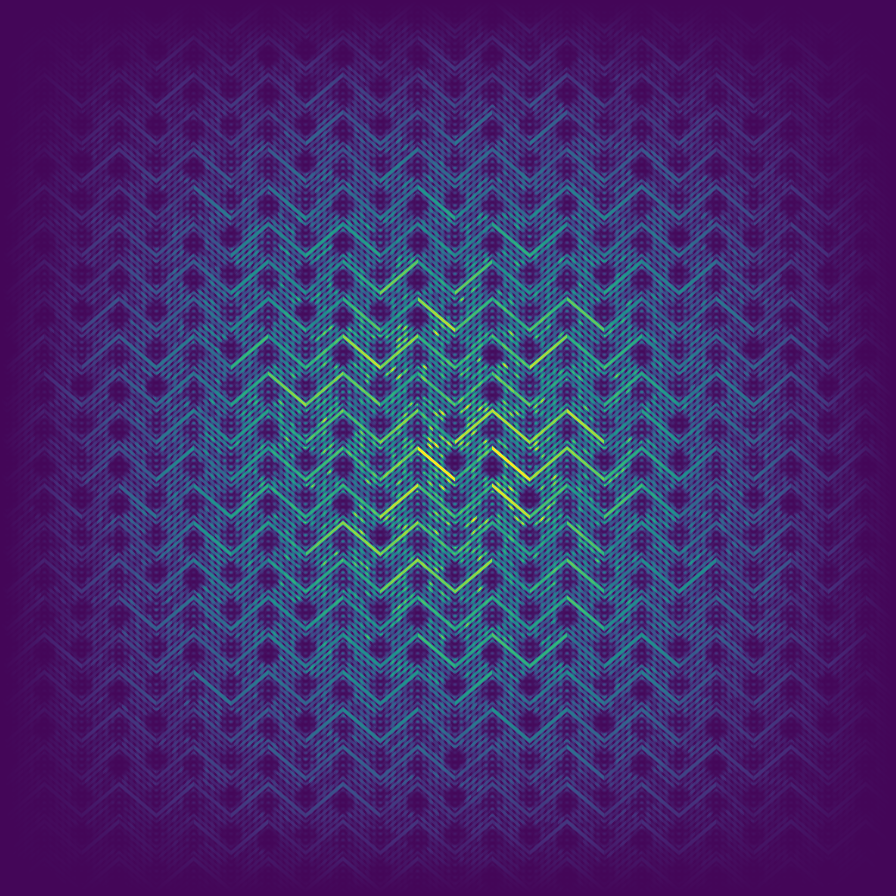
Write a WebGL 2 fragment shader that draws this pattern.

```glsl
#version 300 es
precision highp float;
precision highp int;

uniform vec2 u_resolution;
out vec4 fragColor;

const float PI = 3.14159265;
const float TAU = 6.2831853;

const float CELLS = 24.0;          // zigzag rows, and half-waves across
const float LINES_PER_CELL = 6.0;  // fine chevron lines in one row
const float ZIGZAG_HEIGHT = 0.85;  // peak to valley, in cells
const float PEAK_SHIFT = 1.188;    // horizontal place of a peak, in cells
const float KNOT_RADIUS = 0.38;    // dark spots, in cells
const float KNOT_TONE = 0.04;
const float KNOT_DOT_TONE = 0.50;
const float GAP_TONE = 0.22;
const float LINE_TONE = 0.72;
const float ACCENT_TONE = 1.02;
const float ACCENT_WIDTH = 0.09;   // half width, in cells
const float GRAIN = 0.60;
const float FLOOR_TONE = 0.015;
const float WINDOW_POWER = 1.15;

const vec3 RAMP[8] = vec3[8](
    vec3(0.267, 0.005, 0.329), vec3(0.276, 0.165, 0.471),
    vec3(0.229, 0.323, 0.546), vec3(0.172, 0.450, 0.558),
    vec3(0.122, 0.575, 0.547), vec3(0.205, 0.720, 0.475),
    vec3(0.560, 0.840, 0.270), vec3(0.993, 0.906, 0.144));

// Integer hash of a cell that wraps after the given number of cells
float hashCell(vec2 cell, float period, uint salt) {
    uvec2 c = uvec2(mod(cell, period) + 0.5);
    uint h = c.x * 1597334677u ^ c.y * 3812015801u ^ salt * 2654435769u;
    h = (h ^ (h >> 16)) * 2246822519u;
    h = (h ^ (h >> 13)) * 3266489917u;
    h ^= h >> 16;
    return float(h & 65535u) / 65535.0;
}

vec3 colourRamp(float tone) {
    float t = clamp(tone, 0.0, 1.0) * 7.0;
    int i = min(int(t), 6);
    return mix(RAMP[i], RAMP[i + 1], t - float(i));
}

// Soft wave from 0 to 1 that peaks on whole numbers
float ridge(float x, float contrast) {
    return 0.5 + 0.5 * contrast * cos(TAU * x);
}

void main() {
    vec2 uv = gl_FragCoord.xy / u_resolution;
    vec2 p = uv * CELLS - vec2(PEAK_SHIFT, 0.0);
    float lineCount = CELLS * LINES_PER_CELL;

    // Fade the finest detail where a line is narrower than the pixel grid
    float pitch = min(u_resolution.x, u_resolution.y) / lineCount;
    float contrast = smoothstep(1.2, 2.4, pitch);

    // Straighten the zigzag: peaks on even columns, valleys on odd ones
    float slant = 1.0 - abs(mod(p.x, 2.0) - 1.0);
    float height = p.y + ZIGZAG_HEIGHT * slant;
    float fineHeight = height * LINES_PER_CELL;
    float lineId = floor(fineHeight + 0.5);
    float segment = floor(p.x);

    // Fine lines, with dark dots in the gaps
    float stripe = ridge(fineHeight, contrast);
    float beads = ridge(p.x * LINES_PER_CELL, contrast);
    float lineRandom = hashCell(vec2(segment, lineId), lineCount, 1u);
    float lineTone = LINE_TONE * mix(0.72, 1.12, lineRandom) * mix(0.82, 1.0, beads);
    float gapTone = GAP_TONE * mix(0.1, 1.8, beads);
    float tone = mix(gapTone, lineTone, smoothstep(0.1, 0.8, stripe));

    // Dark knots half a row below each peak and valley
    float column = floor(p.x + 0.5);
    float knotHeight = p.y + ZIGZAG_HEIGHT * mod(column, 2.0);
    vec2 fromKnot = vec2(p.x - column, fract(knotHeight) - 0.5);
    float knotRandom = hashCell(vec2(column, floor(knotHeight)), CELLS, 2u);
    float knot = 1.0 - smoothstep(0.45, 1.05, length(fromKnot) / KNOT_RADIUS);
    float rungs = ridge(p.y * LINES_PER_CELL, contrast);
    float knotTone = KNOT_TONE + KNOT_DOT_TONE * beads * rungs * (1.0 - 0.75 * knotRandom);
    tone = mix(tone, knotTone, knot * mix(0.75, 1.0, knotRandom));

    // Dotted dark seams on the columns
    float seam = 1.0 - smoothstep(0.02, 0.10, abs(fromKnot.x));
    tone *= 1.0 - 0.6 * seam * (1.0 - rungs);

    // Uneven strength from dot to dot
    vec2 dotId = vec2(floor(p.x * LINES_PER_CELL + 0.5), lineId);
    tone *= 1.0 + GRAIN * (hashCell(dotId, lineCount, 3u) - 0.5);

    // One accent line per row, its strength drawn anew for each slope
    float row = floor(height + 0.5);
    float accentRandom = hashCell(vec2(segment, row), CELLS, 4u);
    float accentTone = mix(LINE_TONE, ACCENT_TONE, accentRandom);
    float accent = 1.0 - smoothstep(0.3, 1.0, abs(height - row) / ACCENT_WIDTH);
    tone = mix(tone, accentTone, accent * mix(0.5, 1.0, accentRandom));

    // Glow that fades to nothing at all four edges
    float glow = pow(max(sin(PI * uv.x) * sin(PI * uv.y), 0.0), WINDOW_POWER);
    fragColor = vec4(colourRamp(FLOOR_TONE + tone * glow), 1.0);
}
```
